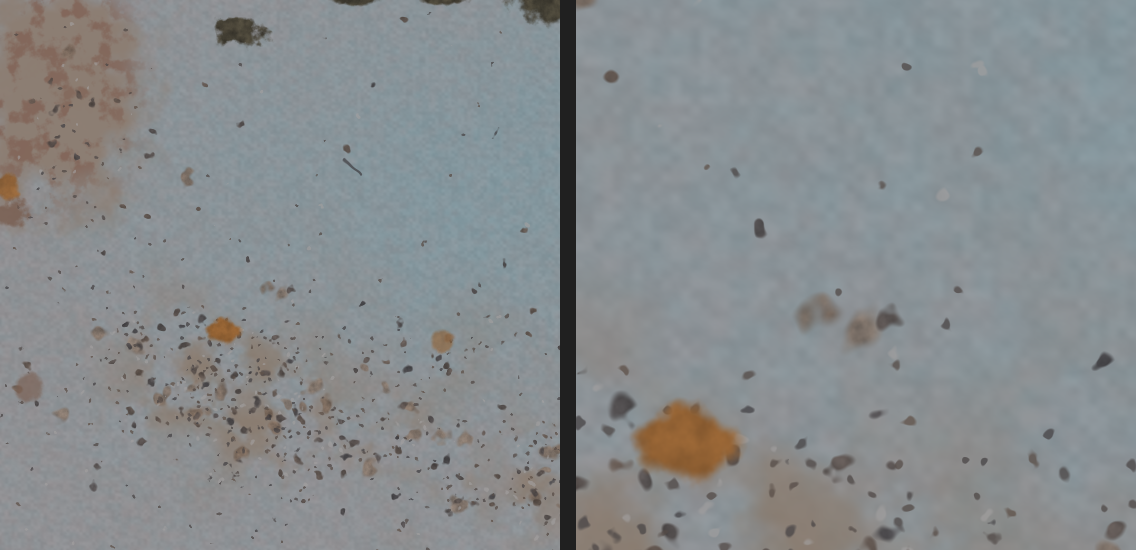
Left: the whole. Right: its middle third, enlarged.
A WebGL 1 fragment shader for this texture:

```glsl
precision highp float;
// Weathered, pale blue-grey painted stone: a rust bloom at the upper left,
// drifts of brown and dark grit along the bottom and mossy tufts at the top.
// Soft noise makes the paint and stains; jittered cells scatter the grit.
uniform vec2 u_resolution;

const vec3 PAINT_BLUE = vec3(0.515, 0.590, 0.620);
const vec3 PAINT_GREY = vec3(0.560, 0.568, 0.582);
const vec3 WARM_DUST = vec3(0.550, 0.490, 0.445);
const vec3 RUST = vec3(0.500, 0.375, 0.325);
const vec3 OCHRE = vec3(0.570, 0.380, 0.200);
const vec3 BROWN = vec3(0.430, 0.350, 0.290);
const vec3 SLATE = vec3(0.260, 0.255, 0.270);
const vec3 MOSS = vec3(0.240, 0.220, 0.170);

float hash(vec2 p) {
  return fract(sin(dot(p, vec2(127.1, 311.7))) * 43758.5453);
}

float noise(vec2 p) {
  vec2 i = floor(p), f = fract(p);
  f = f * f * (3.0 - 2.0 * f);
  return mix(mix(hash(i), hash(i + vec2(1.0, 0.0)), f.x),
             mix(hash(i + vec2(0.0, 1.0)), hash(i + 1.0), f.x), f.y);
}

float fbm(vec2 p) {
  float sum = 0.0, amp = 0.533;
  for (int i = 0; i < 4; i++) {
    sum += amp * noise(p);
    p = mat2(1.6, 1.2, -1.2, 1.6) * p + 7.3;
    amp *= 0.5;
  }
  return sum;
}

vec2 rotate(vec2 p, float a) {
  return vec2(cos(a) * p.x + sin(a) * p.y, cos(a) * p.y - sin(a) * p.x);
}

// Gaussian region of influence
float zone(vec2 p, vec2 centre, vec2 radius) {
  vec2 d = (p - centre) / radius;
  return exp(-dot(d, d));
}

// Soft patch with a ragged outline
float blob(vec2 p, vec2 centre, vec2 radius, float ragged) {
  float d = length((p - centre) / radius) + ragged * (fbm(p * 50.0) - 0.5);
  return 1.0 - smoothstep(0.7, 1.15, d);
}

float scratch(vec2 p, vec2 a, vec2 b, float width) {
  vec2 d = b - a;
  float t = clamp(dot(p - a, d) / dot(d, d), 0.0, 1.0);
  float bend = 0.006 * (noise(p * 60.0) - 0.5);
  return 1.0 - smoothstep(width * 0.4, width * 1.6, length(p - a - d * t + bend));
}

// Likelihood of grit at a place
float gritZone(vec2 p) {
  float drift = zone(p, vec2(0.41, 0.29), vec2(0.18, 0.15));
  drift += zone(p, vec2(0.92, 0.19), vec2(0.17, 0.17));
  drift += 0.5 * zone(p, vec2(0.66, 0.17), vec2(0.15, 0.08));
  drift += 0.3 * zone(p, vec2(0.15, 0.75), vec2(0.10, 0.18));
  float clumps = smoothstep(0.25, 0.7, noise(p * 11.0 + 3.0));
  float stray = 0.07 * zone(p, vec2(0.35, 0.35), vec2(0.45, 0.32));
  return drift * mix(0.2, 1.0, clumps) + stray;
}

// Scattered grains: x is coverage, y a random tone per grain
vec2 grains(vec2 p, float cells, float size, float density, float seed) {
  vec2 q = p * cells, best = vec2(0.0);
  float wobble = size * 1.1 * (noise(q * 3.5 + seed) - 0.5);
  for (int j = -1; j <= 1; j++) {
    for (int i = -1; i <= 1; i++) {
      vec2 cell = floor(q) + vec2(float(i), float(j)), key = cell + seed;
      vec2 centre = cell + vec2(hash(key), hash(key + 17.3));
      float present = step(hash(key + 31.7), density * gritZone(centre / cells));
      float tone = hash(key + 53.1);
      vec2 d = rotate(q - centre, 6.283 * tone) * vec2(1.0, 1.5);
      float radius = size * mix(0.45, 1.0, hash(key + 71.9));
      float cover = 1.0 - smoothstep(radius * 0.5, radius * 1.3, length(d) + wobble);
      if (present * cover > best.x) best = vec2(cover, tone);
    }
  }
  return best;
}

vec3 paint(vec2 p) {
  float blue = zone(p, vec2(0.92, 0.68), vec2(0.48, 0.30)) + 0.5 * (fbm(p * 5.0) - 0.4);
  vec3 col = mix(PAINT_GREY, PAINT_BLUE, clamp(blue, 0.0, 1.0));
  vec2 brushed = rotate(p, -0.5) * vec2(65.0, 120.0);
  col += 0.035 * (fbm(brushed) - 0.5) + 0.035 * (noise(p * 170.0) - 0.5);
  return col + vec3(0.025, -0.008, -0.012) * (noise(p * 75.0 + 9.0) - 0.5);
}

vec3 addStains(vec3 col, vec2 p) {
  float bloom = zone(p, vec2(0.09, 0.85), vec2(0.18, 0.24));
  float cloud = fbm(p * 14.0 + 2.0);
  col = mix(col, WARM_DUST, 0.95 * smoothstep(0.3, 0.75, bloom + 0.9 * (cloud - 0.5)));
  float flecks = smoothstep(0.48, 0.72, fbm(p * 42.0));
  col = mix(col, RUST, 0.75 * flecks * smoothstep(0.2, 0.7, bloom));
  float dust = gritZone(p) * smoothstep(0.35, 0.7, fbm(p * 17.0 + 5.0));
  return mix(col, WARM_DUST * vec3(0.98, 0.96, 0.92), min(0.9 * dust, 0.8));
}

vec3 addGrit(vec3 col, vec2 p) {
  vec2 chips = grains(p, 24.0, 0.42, 0.40, 5.0);
  vec2 dark = grains(p, 42.0, 0.38, 0.50, 23.0);
  vec2 specks = grains(p, 78.0, 0.36, 0.45, 47.0);
  vec2 pale = grains(p, 60.0, 0.32, 0.25, 83.0);
  float mottle = 0.65 + 0.7 * fbm(p * 90.0);
  col = mix(col, mix(BROWN, WARM_DUST, chips.y * 0.7) * mottle, 0.75 * chips.x);
  col = mix(col, vec3(0.64, 0.63, 0.63), 0.6 * pale.x);
  col = mix(col, mix(SLATE, BROWN, dark.y * 0.6) * mottle, 0.9 * dark.x);
  return mix(col, mix(SLATE, BROWN, specks.y * 0.7), 0.75 * specks.x);
}

void main() {
  vec2 p = gl_FragCoord.xy / u_resolution.y;
  vec3 col = addGrit(addStains(paint(p), p), p);

  // Ochre pebbles and a red crust
  float ochre = blob(p, vec2(0.407, 0.399), vec2(0.028, 0.025), 0.7);
  ochre = max(ochre, 0.6 * blob(p, vec2(0.803, 0.379), vec2(0.020), 0.7));
  ochre = max(ochre, 0.9 * blob(p, vec2(0.013, 0.660), vec2(0.024), 0.9));
  col = mix(col, OCHRE * (0.8 + 0.4 * fbm(p * 60.0)), ochre);
  float crust = blob(p, vec2(0.027, 0.610), vec2(0.032, 0.026), 1.2);
  crust = max(crust, 0.8 * blob(p, vec2(0.053, 0.295), vec2(0.027), 0.7));
  col = mix(col, mix(RUST, BROWN, 0.4), 0.8 * crust);

  // Mossy tufts and hairline scratches
  float tufts = blob(p, vec2(0.436, 0.944), vec2(0.052, 0.024), 1.5);
  tufts = max(tufts, blob(p, vec2(0.650, 1.003), vec2(0.040, 0.014), 1.0));
  tufts = max(tufts, blob(p, vec2(0.800, 1.004), vec2(0.045, 0.012), 1.0));
  tufts = max(tufts, blob(p, vec2(1.005, 1.000), vec2(0.070, 0.042), 1.0));
  col = mix(col, MOSS * (0.6 + 0.9 * fbm(p * 80.0)), 0.92 * tufts);
  float hair = scratch(p, vec2(0.626, 0.710), vec2(0.655, 0.682), 0.0025);
  hair = max(hair, scratch(p, vec2(0.896, 0.748), vec2(0.907, 0.768), 0.002));
  gl_FragColor = vec4(mix(col, SLATE, 0.75 * hair), 1.0);
}
```
